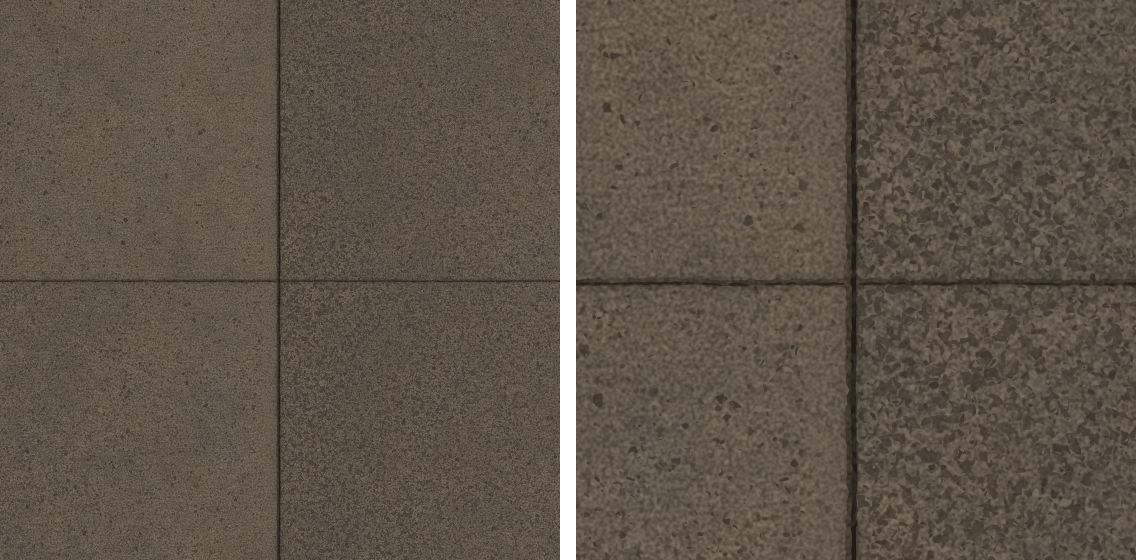
Left: the whole. Right: its middle third, enlarged.
A Shadertoy shader for this texture:

```glsl
// Four worn concrete paving slabs, two by two, parted by a dark cross of joints.
#define JOINT_POS vec2(0.4975, 0.4985)
#define JOINT_HALF vec2(0.0035, 0.0020)
#define STONE vec3(0.384, 0.345, 0.295)
#define PIT vec3(0.200, 0.173, 0.138)
#define CHIP vec3(0.480, 0.440, 0.385)
#define DIRT_DEEP vec3(0.105, 0.092, 0.075)
#define DIRT_SHALLOW vec3(0.235, 0.198, 0.152)
#define GRAIN 0.23
#define PITTING 0.88

float hash(vec2 cell, float seed) {
    uvec3 q = uvec3(ivec3(vec3(cell, seed))) * uvec3(1597u, 3813u, 7919u);
    uint n = (q.x ^ (q.y << 8) ^ q.z) * 747796405u + 289133u;
    n = ((n >> 15) ^ n) * 277803737u;
    n = ((n >> 13) ^ n) * 668265u;
    return float((n >> 8) & 65535u) / 65535.0;
}

float corner(vec2 cell, vec2 offset, vec2 period, float seed) {
    float angle = 6.28318 * hash(mod(cell, period), seed);
    return dot(vec2(cos(angle), sin(angle)), offset);
}

// Gradient noise that wraps after one unit; freq holds whole numbers
float noise(vec2 uv, vec2 freq, float seed) {
    vec2 p = uv * freq, i = floor(p), f = fract(p);
    vec2 w = f * f * f * (f * (f * 6.0 - 15.0) + 10.0);
    vec2 e = vec2(1, 0);
    float low = mix(corner(i, f, freq, seed), corner(i + e, f - e, freq, seed), w.x);
    float high = mix(corner(i + e.yx, f - e.yx, freq, seed),
                     corner(i + 1.0, f - 1.0, freq, seed), w.x);
    return mix(low, high, w.y);
}

float fbm(vec2 uv, float freq, float seed) {
    float sum = 0.0, amp = 1.0;
    for (int k = 0; k < 4; k++) {
        sum += amp * noise(uv, vec2(freq), seed + float(k));
        freq *= 2.0;
        amp *= 0.6;
    }
    return sum;
}

// Scattered round marks, at most one in each cell
float spots(vec2 uv, float freq, float chance, float seed) {
    vec2 p = uv * freq, cell = mod(floor(p), freq);
    vec2 center = 0.5 + 0.45 * (vec2(hash(cell, seed), hash(cell, seed + 1.0)) - 0.5);
    float radius = mix(0.12, 0.30, hash(cell, seed + 2.0));
    float soft = 0.03 + 0.45 * freq / iResolution.y;
    float disc = 1.0 - smoothstep(radius - soft, radius + soft, length(fract(p) - center));
    float strength = mix(0.3, 1.0, hash(cell, seed + 3.0));
    return disc * strength * step(hash(cell, seed + 4.0), chance);
}

float band(float d, float halfWidth) {
    float aa = 0.6 / iResolution.y;
    return 1.0 - smoothstep(halfWidth - aa, halfWidth + aa, abs(d));
}

void mainImage(out vec4 fragColor, in vec2 fragCoord) {
    vec2 uv = fragCoord / iResolution.xy;
    vec2 turned = mat2(0.8, 0.6, -0.6, 0.8) * uv; // hides the noise lattice
    vec2 slab = fract(uv - JOINT_POS);
    bool lower = uv.y < JOINT_POS.y;

    // Wear: strongest right of the joint and in the lower row
    float wear = lower ? mix(1.05, 0.25, slab.x) * mix(0.75, 1.0, slab.y)
                       : mix(0.85, 0.08, smoothstep(0.0, 0.95, slab.x));
    float clouds = fbm(uv, 5.0, 10.0);
    float patches = fbm(turned, 27.0, 20.0);
    float streaks = noise(uv, vec2(13, 67), 25.0) + 0.7 * noise(uv, vec2(31, 149), 26.0);
    wear = clamp(wear + 0.32 * clouds + 0.34 * patches + 0.16 * streaks, 0.0, 1.0);

    // Stone: broad stains, horizontal brushing and fine grain
    float grain = noise(turned, vec2(283), 30.0) + 1.2 * noise(turned.yx, vec2(431), 31.0);
    float brushing = noise(uv, vec2(42, 290), 32.0);
    vec3 color = STONE * (1.0 + 0.075 * clouds + 0.07 * patches + 0.035 * streaks);
    color *= 1.0 + GRAIN * (grain + 0.45 * brushing);
    color += vec3(0.007, 0.003, -0.003) * fbm(uv, 9.0, 40.0);
    color *= 1.02 - 0.05 * wear;

    // Pits and blotches where the surface is worn
    vec2 warp = vec2(noise(turned, vec2(190), 50.0), noise(turned, vec2(190), 51.0));
    vec2 rough = turned + 0.0035 * warp;
    float pits = 0.0;
    for (int k = 0; k < 4; k++) {
        float layer = float(k);
        float chance = (0.14 + 0.08 * layer) * (0.20 + 1.1 * wear);
        pits = max(pits, spots(rough, 83.0 + 37.0 * layer, chance, 60.0 + 7.0 * layer));
    }
    float blotch = noise(rough, vec2(113), 90.0) + 0.9 * noise(rough, vec2(229), 91.0);
    float scar = smoothstep(0.16, 0.36, blotch + 0.35 * (wear - 0.75)) * wear;
    color = mix(color, PIT, PITTING * max(0.85 * pits, 0.58 * scar));

    // Pale aggregate: many tiny flecks and a few larger chips
    float flecks = spots(rough.yx, 173.0, 0.10 + 0.22 * wear, 100.0);
    float chips = spots(rough.yx, 61.0, 0.03, 110.0);
    color = mix(color, CHIP, max(0.75 * flecks, 0.5 * chips));

    // Smooth lighter rim on the left side of the upright joint
    float rim = smoothstep(0.968, 0.974, slab.x + 0.004 * patches);
    color = mix(color, STONE * (1.04 + 0.18 * grain), 0.45 * rim);

    // Joints with crumbled edges, faint shoulders and a broken dark core
    vec2 d = uv - JOINT_POS;
    d += 0.0008 * vec2(noise(uv, vec2(23), 120.0), noise(uv, vec2(23), 121.0));
    d += 0.0009 * warp;
    vec2 halo = exp(-abs(d) / (1.6 * JOINT_HALF));
    color *= 1.0 - 0.17 * max(halo.x, halo.y);
    float filling = noise(uv, vec2(47), 130.0) + 0.9 * noise(turned, vec2(170), 131.0);
    vec3 shallow = DIRT_SHALLOW * (1.0 + 0.40 * filling + GRAIN * grain);
    float open = smoothstep(-0.20, 0.12, filling);
    color = mix(color, shallow, 0.72 * band(d.y, JOINT_HALF.y * (1.0 + 0.8 * filling)));
    color = mix(color, DIRT_DEEP, 0.65 * open * band(d.y + 0.0008, 0.0008));
    color = mix(color, shallow, 0.82 * band(d.x, JOINT_HALF.x * (1.0 + 0.5 * filling)));
    color = mix(color, DIRT_DEEP, (0.35 + 0.55 * open) * band(d.x - 0.0012, 0.0014));

    fragColor = vec4(clamp(color, 0.0, 1.0), 1.0);
}
```
